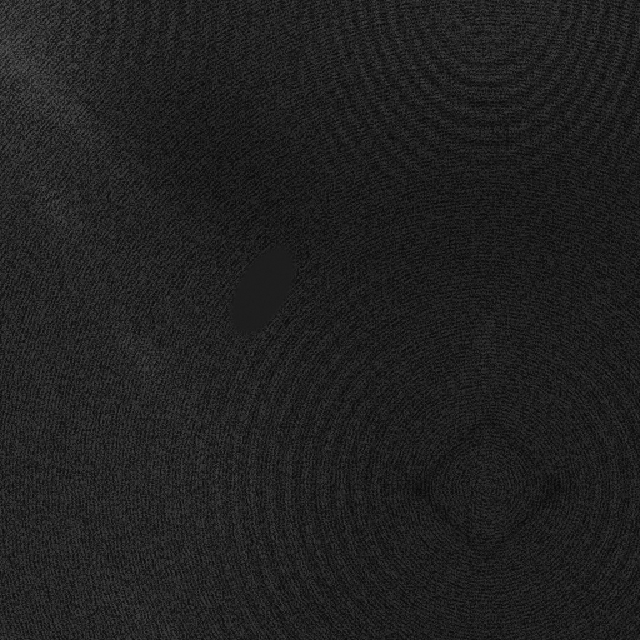
A Shadertoy shader for this background:

```glsl
// Dark woven grain with faint moire rings, diagonal rays, a diamond and a smooth oval.
const float TAU = 6.2831853;
const float GRID = 512.0;            // grain cells across the canvas
const float GRAIN = 0.125;           // strength of the random grain
const float THREAD = 0.036;          // strength of the fine threads
const float THREAD_FREQ = 165.0;     // threads per canvas width
const float MOIRE = 0.020;           // strength of the broad rings
const vec2 RING_CENTER = vec2(0.762, 0.238);
const vec2 FAN_CENTER = vec2(0.762, 1.04);
const vec2 CORNER = vec2(0.0, 1.0);
const vec2 OVAL_CENTER = vec2(0.410, 0.546);
const vec2 OVAL_AXIS = vec2(0.50, 0.866);
const vec2 OVAL_SIZE = vec2(0.080, 0.040);
const float OVAL_TONE = 0.115;

float hash(vec2 p) {
    vec3 q = fract(vec3(p.xyx) * 0.1031);
    q += dot(q, q.yzx + 33.33);
    return fract((q.x + q.y) * q.z);
}

float noise(vec2 p) {
    vec2 i = floor(p), f = fract(p);
    f = f * f * (3.0 - 2.0 * f);
    return mix(mix(hash(i), hash(i + vec2(1, 0)), f.x),
               mix(hash(i + vec2(0, 1)), hash(i + vec2(1, 1)), f.x), f.y);
}

// Position of p in a frame whose first axis is the unit vector along
vec2 toFrame(vec2 p, vec2 along) {
    return vec2(dot(p, along), dot(p, vec2(along.y, -along.x)));
}

// Soft elliptical spot
float spot(vec2 p, vec2 size) {
    p /= size;
    return exp(-dot(p, p));
}

float wave(float x) { return sin(TAU * x); }

// Broad light and dark areas
float baseTone(vec2 uv) {
    float tone = mix(0.143, 0.115, smoothstep(0.1, 0.65, uv.x));
    tone += 0.055 * spot(uv - vec2(0.0, 0.94), vec2(0.16, 0.17));
    tone += 0.028 * spot(uv - vec2(0.76, 1.0), vec2(0.30, 0.15));
    tone += 0.012 * spot(uv - vec2(0.34, 0.24), vec2(0.16, 0.20));
    tone -= 0.030 * spot(toFrame(uv - vec2(0.32, 0.76), vec2(0.7071, -0.7071)), vec2(0.22, 0.12));
    tone -= 0.012 * spot(uv - vec2(0.78, 0.66), vec2(0.24, 0.15));
    return tone;
}

// Rings, top fan and corner arcs
float moire(vec2 uv) {
    vec2 d = uv - RING_CENTER;
    float r = length(d);
    float sides = smoothstep(0.25, 0.95, abs(d.x) / (r + 0.001));
    float rings = wave(r * 36.0) * sides * smoothstep(0.10, 0.22, r) * (1.0 - smoothstep(0.38, 0.55, r));

    vec2 f = uv - FAN_CENTER;
    float fanRadius = length(f * vec2(1.0, 0.72));
    float fan = wave(fanRadius * 46.0) * smoothstep(0.04, 0.13, fanRadius);
    fan *= smoothstep(0.62, 0.88, uv.y) * smoothstep(0.40, 0.58, uv.x);

    vec2 c = uv - CORNER;
    float arcs = wave(length(c * vec2(1.0, 0.75)) * 38.0);
    arcs *= spot(uv - vec2(0.20, 0.98), vec2(0.22, 0.12));
    return rings * 0.65 + fan + arcs * 0.8;
}

// Diagonal ray, slanted patches of bars and the vertical seam
float streaks(vec2 uv) {
    vec2 ray = toFrame(uv - vec2(0.0, 0.935), normalize(vec2(0.35, -0.375)));
    float light = exp(-pow(ray.y / 0.024, 2.0)) * (1.0 - smoothstep(0.05, 0.50, ray.x));
    light *= 0.030 + 0.014 * wave(ray.y * 65.0);

    for (int i = 0; i < 3; i++) {
        float k = float(i);
        vec2 center = vec2(0.088 + 0.135 * k - 0.072 * k * (k - 1.0), 0.675 - 0.235 * k - 0.082 * k * (k - 1.0));
        vec2 q = toFrame(uv - center, normalize(vec2(0.5 + 0.22 * k, -0.87)));
        light += spot(q, vec2(0.085, 0.025)) * (0.026 - 0.004 * k) * (1.0 + 0.6 * wave(q.x * 75.0));
    }
    vec2 seam = uv - vec2(RING_CENTER.x, 0.92);
    light += spot(seam, vec2(0.045, 0.17)) * 0.016 * wave(seam.y * 64.0);
    vec2 weave = uv - vec2(0.34, 0.242);
    light += spot(weave, vec2(0.055, 0.065)) * 0.026 * wave(weave.x * 60.0) * wave(weave.y * 60.0);
    return light;
}

// Dark diamond outline with a faint spire above it
float diamond(vec2 uv) {
    vec2 d = abs(uv - RING_CENTER);
    float edge = d.x + d.y - 0.110;
    float shade = -0.020 * exp(-pow(edge / 0.010, 2.0));
    shade -= 0.022 * spot(d - vec2(0.108, 0.0), vec2(0.025, 0.014));
    shade += 0.010 * spot(d, vec2(0.025, 0.06));
    return shade + 0.014 * spot(uv - vec2(RING_CENTER.x, 0.465), vec2(0.018, 0.045));
}

void mainImage(out vec4 fragColor, in vec2 fragCoord) {
    vec2 uv = fragCoord / iResolution.xy;

    // Fine threads bend around the rings and break up into grain
    float bend = length(uv - RING_CENTER) + 0.004 * noise(uv * 90.0);
    float threads = wave(bend * THREAD_FREQ) * (0.4 + 0.6 * noise(uv * 210.0));
    float grain = hash(floor(uv * GRID)) - 0.5;
    float texture_ = GRAIN * grain + THREAD * threads;

    float tone = baseTone(uv) + MOIRE * moire(uv) + streaks(uv) + diamond(uv);
    tone += texture_ * clamp(tone / 0.125, 0.6, 1.4);

    // Smooth oval clears the grain
    vec2 o = toFrame(uv - OVAL_CENTER, OVAL_AXIS) / OVAL_SIZE;
    float oval = 1.0 - smoothstep(0.80, 1.12, length(o));
    tone = mix(tone, OVAL_TONE + 0.008 * grain, oval);

    fragColor = vec4(vec3(clamp(tone, 0.035, 1.0)), 1.0);
}
```
